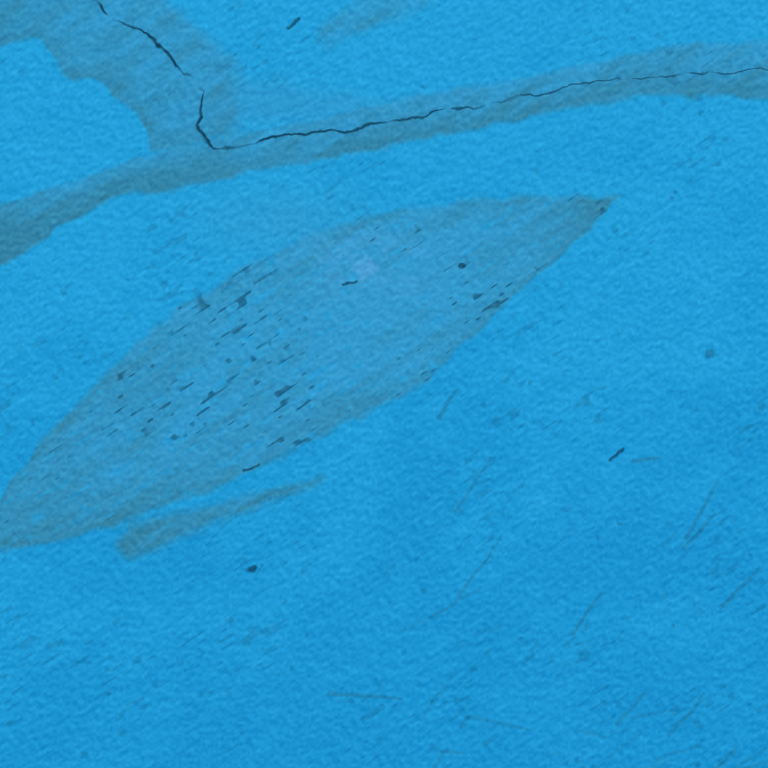
Write a three.js fragment shader that draws this texture.

```glsl
varying vec2 vUv;

const vec3 PAINT_LOW = vec3(0.106, 0.577, 0.817);
const vec3 PAINT_HIGH = vec3(0.14, 0.625, 0.856);
const vec3 WORN = vec3(0.205, 0.6, 0.8);
const vec3 OLIVE = vec3(0.205, 0.508, 0.635);
const vec3 PALE = vec3(0.36, 0.65, 0.87);
const vec3 DARK = vec3(0.07, 0.25, 0.35);
const vec2 BRUSH_DIR = vec2(0.83, 0.558);
const float EDGE = 0.005;
const float RAGGED = 0.016;
const float GRAIN = 0.056;
const int SCRATCHES = 34;
const int SPECKS = 16;

float hash(vec2 p) {
  vec3 q = fract(p.xyx * 0.1031);
  q += dot(q, q.yzx + 33.33);
  return fract((q.x + q.y) * q.z);
}
float noise(vec2 p) {
  vec2 i = floor(p), f = fract(p);
  f *= f * (3.0 - 2.0 * f);
  return mix(mix(hash(i), hash(i + vec2(1, 0)), f.x),
             mix(hash(i + vec2(0, 1)), hash(i + vec2(1, 1)), f.x), f.y);
}
float fbm(vec2 p) {
  float sum = 0.0, amp = 0.5;
  for (int i = 0; i < 4; i++) {
    sum += amp * noise(p);
    p = p * 2.03 + 17.3;
    amp *= 0.5;
  }
  return sum;
}
float rise(float x, float a, float b, float h) { return h * clamp((x - a) / (b - a), 0.0, 1.0); }

// Distance to a segment whose radius runs from ra to rb
float taper(vec2 p, vec2 a, vec2 b, float ra, float rb) {
  vec2 d = b - a;
  float t = clamp(dot(p - a, d) / dot(d, d), 0.0, 1.0);
  return length(p - a - d * t) - mix(ra, rb, t);
}
float line(vec2 p, float ax, float ay, float bx, float by) {
  return taper(p, vec2(ax, ay), vec2(bx, by), 0.0, 0.0);
}
float cover(float d) { return smoothstep(-EDGE, EDGE, d); }
float spot(vec2 p, float x, float y, float r) {
  return 1.0 - smoothstep(r * 0.4, r, length(p - vec2(x, y)));
}
vec3 wear(vec3 col, float olive, float amount) {
  return mix(col, mix(WORN, OLIVE, clamp(olive, 0.0, 1.0)), amount);
}
float crackDistance(vec2 p) {
  float d = min(line(p, 0.118, 1.0, 0.143, 0.977), line(p, 0.143, 0.977, 0.205, 0.951));
  d = min(d, line(p, 0.205, 0.951, 0.228, 0.915));
  d = min(d, line(p, 0.228, 0.915, 0.265, 0.88));
  d = min(d, line(p, 0.265, 0.88, 0.254, 0.837));
  d = min(d, line(p, 0.254, 0.837, 0.275, 0.803));
  float y = 0.803 + rise(p.x, 0.275, 0.352, 0.019) + rise(p.x, 0.352, 0.456, 0.009);
  y += rise(p.x, 0.456, 0.807, 0.068) + rise(p.x, 0.807, 1.0, 0.012);
  return min(d, length(vec2(max(0.275 - p.x, 0.0), p.y - y)));
}

void main() {
  vec2 uv = vUv;
  vec2 brush = vec2(dot(uv, BRUSH_DIR), dot(uv, vec2(-BRUSH_DIR.y, BRUSH_DIR.x)));
  float streak = fbm(brush * vec2(18, 80)) - 0.47;
  vec2 wobble = vec2(fbm(uv * 40.0), fbm(uv * 40.0 + 50.0)) - 0.47;
  vec2 p = uv + RAGGED * wobble;
  float x = p.x, y = p.y;

  // Painted ground
  float tone = 0.1 + uv.y - 0.1 * uv.x + 1.2 * (fbm(uv * 11.0) - 0.47) + 0.6 * streak;
  vec3 col = mix(PAINT_LOW, PAINT_HIGH, smoothstep(0.0, 1.0, tone));
  vec2 smudge = (uv - vec2(0.37, 0.71)) * vec2(9, 22);
  col = mix(col, WORN, 0.5 * exp(-dot(smudge, smudge)));

  // Large worn leaf
  float sag = (x - 0.54) / 0.08;
  float above = 0.75 * (0.349 + x * (1.406 + x * (-1.624 + 0.6 * x)) - y);
  float below = 0.8 * (y - 0.284 - x * (0.146 + 0.521 * x) + 0.02 * exp(-sag * sag));
  float leaf = cover(min(above, below));
  float rim = 0.7 * exp(-max(below, 0.0) / 0.02) + 0.35 * exp(-max(above, 0.0) / 0.016);
  float ends = 0.4 - rise(x, 0.0, 0.45, 0.4) + rise(x, 0.6, 0.78, 0.25);
  col = wear(col, rim + ends + 1.1 * streak, 0.94 * leaf);

  // Horizontal branch
  float bottom = 0.655 + rise(x, 0.0, 0.14, 0.085) + rise(x, 0.14, 0.43, 0.054) + rise(x, 0.43, 0.83, 0.08);
  float top = 0.733 + rise(x, 0.0, 0.22, 0.075) + rise(x, 0.22, 0.45, 0.047) + rise(x, 0.45, 0.9, 0.09);
  float branch = cover(0.9 * min(y - bottom, top - y));
  float branchOlive = 1.15 - rise(y, bottom, top, 0.75) - rise(x, 0.05, 0.3, 0.3);
  col = wear(col, branchOlive + 1.3 * streak, 0.92 * branch);

  // Fork rising to the upper left, with a pale wash beside it
  float rimY = 0.948 - rise(x, 0.05, 0.1, 0.05) - rise(x, 0.13, 0.175, 0.035) - rise(x, 0.175, 0.2, 0.065);
  rimY += 0.03 * (noise(uv * 26.0) - 0.5);
  float right = 0.31 - rise(y, 0.92, 1.0, 0.09) - x;
  float fork = cover(0.7 * (y - rimY)) * smoothstep(-0.015, 0.02, right);
  fork *= smoothstep(0.785, 0.8, y) * (1.0 - branch);
  float wash = taper(p, vec2(0.29, 0.87), vec2(0.52, 0.862), 0.04, 0.012);
  col = wear(col, 0.1, 0.6 * (1.0 - smoothstep(-0.025, 0.012, wash)) * (1.0 - branch));
  col = wear(col, 0.25 + 0.6 * exp(-max(y - rimY, 0.0) / 0.03) + 1.3 * streak, 0.9 * fork);

  // Small leaves
  float sliver = min(taper(p, vec2(0.18, 0.298), vec2(0.42, 0.376), 0.021, 0.004),
                     taper(p, vec2(0.175, 0.322), vec2(0.168, 0.29), 0.005, 0.017));
  col = wear(col, 1.2 - 1.5 * x + 2.0 * streak, 0.9 * smoothstep(-0.008, 0.01, -sliver));
  float bud = taper(p, vec2(0.43, 0.957), vec2(0.54, 1.015), 0.022, 0.033);
  col = wear(col, 0.5 + 10.0 * bud + 2.0 * streak, 0.75 * smoothstep(-0.004, 0.018, -bud));

  // Pale scuffs, paint flakes and dark brush flecks
  vec2 scuff = (uv - vec2(0.485, 0.657)) * vec2(17, 30);
  col = mix(col, PALE, 0.6 * exp(-dot(scuff, scuff)) * smoothstep(0.3, 0.6, fbm(uv * 40.0)));
  float flake = noise(brush * vec2(50, 170) + 9.0);
  col = mix(col, PAINT_HIGH, 0.5 * leaf * smoothstep(0.7, 0.95, flake));
  float fleck = noise(brush * vec2(70, 210)) * (0.65 + 0.5 * noise(uv * 13.0));
  col = mix(col, DARK, smoothstep(0.74, 0.98, fleck) * (0.15 + 0.35 * leaf));

  // Faint scratches, densest at the lower right, and scattered specks
  float dark = 0.0;
  for (int i = 0; i < SCRATCHES; i++) {
    vec2 id = vec2(i, 3.1);
    vec2 c = vec2(1.0 - 0.65 * pow(hash(id), 1.6), 0.5 * pow(hash(id + 4.6), 1.6));
    float a = mix(-0.25, 1.15, hash(id + 9.3));
    vec2 reach = vec2(cos(a), sin(a)) * mix(0.012, 0.05, hash(id + 18.8));
    float d = taper(uv + 0.007 * wobble, c - reach, c + reach, 0.001, 0.0);
    col = mix(col, OLIVE * 0.75, 0.32 * hash(id + 27.9) * (1.0 - smoothstep(0.0, 0.0035, d)));
    if (i < SPECKS) dark = max(dark, 0.3 * spot(p, hash(id + 38.2), hash(id + 54.7), 0.004));
  }

  // Chips
  dark = max(dark, max(spot(p, 0.326, 0.258, 0.008), spot(p, 0.599, 0.652, 0.006)));
  dark = max(dark, 0.5 * spot(p, 0.925, 0.538, 0.009));
  float chip = min(line(p, 0.797, 0.402, 0.811, 0.413), line(p, 0.372, 0.966, 0.387, 0.975));
  chip = min(chip, min(line(p, 0.449, 0.629, 0.463, 0.633), line(p, 0.318, 0.388, 0.334, 0.394)));
  dark = max(dark, 1.0 - smoothstep(0.0, 0.0035, chip));

  // Broken crack, finer to the right
  float thin = smoothstep(0.25, 0.8, uv.x), gap = noise(uv * 55.0);
  float crack = 1.0 - smoothstep(0.0, 0.0022 + 0.002 * gap * (1.0 - thin), crackDistance(p));
  crack *= mix(0.95, 0.6, thin) * smoothstep(0.05, 0.5, gap);
  col = mix(col, DARK, max(0.7 * dark, crack));

  // Embossed grain
  vec2 g = brush * vec2(150, 200);
  float relief = noise(g) - noise(g + vec2(0.5, 0.6)) + 0.8 * noise(uv * 290.0) - 0.4;
  gl_FragColor = vec4(clamp(col + GRAIN * relief * vec3(0.7, 1, 1), 0.0, 1.0), 1.0);
}
```
